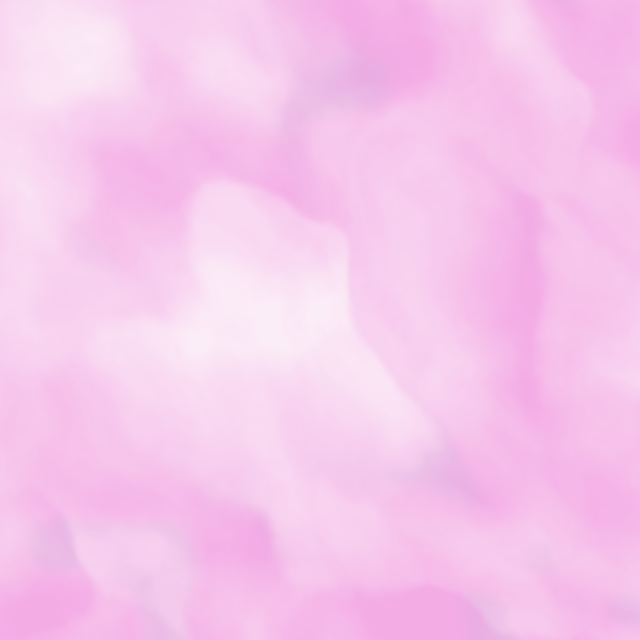
Write a Shadertoy shader that draws this texture.

```glsl
// Soft pink watercolour: blurred pale and rosy patches with a faint violet tinge.

float hash(vec2 cell) {
    uvec2 q = uvec2(ivec2(cell) + 4096) * uvec2(1597334673u, 3812015801u);
    uint n = (q.x ^ q.y) * 1597334673u;
    n = (n ^ (n >> 15)) * 2246822519u;
    return float((n ^ (n >> 13)) >> 8) / 16777216.0;
}

float valueNoise(vec2 p) {
    vec2 cell = floor(p), f = fract(p);
    vec2 s = f * f * f * (f * (f * 6.0 - 15.0) + 10.0);
    float low = mix(hash(cell), hash(cell + vec2(1, 0)), s.x);
    float high = mix(hash(cell + vec2(0, 1)), hash(cell + vec2(1, 1)), s.x);
    return mix(low, high, s.y);
}

// Cloudy wash centred on zero, each octave turned to hide the lattice
float wash(vec2 p) {
    float sum = 0.0, amplitude = 1.0;
    for (int i = 0; i < 5; i++) {
        sum += amplitude * (valueNoise(p) - 0.5);
        p = mat2(1.6, 1.2, -1.2, 1.6) * p + 17.3;
        amplitude *= 0.42;
    }
    return sum;
}

// Random tones of scattered cells, blended across soft borders
float patches(vec2 p, float sharpness) {
    vec2 base = floor(p);
    float tone = 0.0, total = 0.0;
    for (int y = -2; y <= 2; y++) {
        for (int x = -2; x <= 2; x++) {
            vec2 cell = base + vec2(x, y);
            vec2 center = cell + vec2(hash(cell + 31.0), hash(cell + 77.0));
            vec2 d = p - center;
            float weight = exp(-sharpness * dot(d, d));
            tone += weight * hash(cell + 143.0);
            total += weight;
        }
    }
    return tone / max(total, 1e-9) - 0.5;
}

void mainImage(out vec4 fragColor, in vec2 fragCoord) {
    vec2 uv = fragCoord / iResolution.xy;

    // Lean the features steeply from upper left to lower right
    vec2 p = vec2(uv.x + 0.25 * uv.y, 0.85 * uv.y);
    vec2 bend = vec2(wash(p * 5.0 + 40.0), wash(p * 5.0 + 90.0));
    p += 0.09 * bend;

    // Broad patches with borders of varying softness, over a cloudy wash
    float sharpness = mix(5.0, 22.0, valueNoise(uv * 4.0 + 12.0));
    float tone = 2.4 * patches(p * 5.5, sharpness) + 3.4 * wash(p * 5.0 + 5.0);
    tone += 0.12 * (valueNoise(uv * 90.0) - 0.5);
    tone = clamp(tone, -2.3, 2.5);

    // Rose to near white
    float lightness = 0.053 * tone;
    vec3 color = vec3(0.97, 0.797, 0.932) + lightness * vec3(0.11, 1.0, 0.27);

    // Rare violet shadows in the rosy parts
    float violet = smoothstep(0.68, 0.95, valueNoise(p * 8.0 + 60.0));
    violet *= smoothstep(0.6, -1.2, tone);
    color += violet * vec3(-0.04, 0.004, -0.012);

    fragColor = vec4(color, 1.0);
}
```
